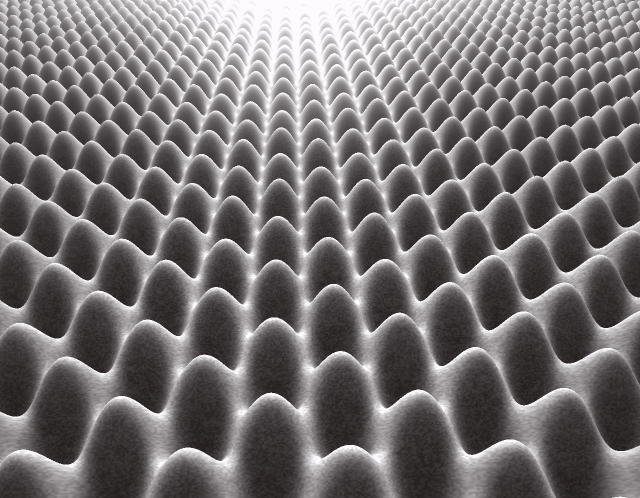
Write a Shadertoy shader that draws this texture.

```glsl
// Convoluted acoustic foam: a staggered egg-crate height field seen in perspective.
// Rays are marched through the slab holding the bumps, then shaded with a far
// back light, pit occlusion, a soft fuzzy rim and fine foam grain.

const float TAU = 6.28319;
const float AMPLITUDE = 0.31;             // half of the peak-to-pit height
const float CAMERA_HEIGHT = 3.40;         // in units of the column spacing
const float FOCAL = 1.49;
const float PITCH = 0.461;
const float YAW = 0.035;
const vec2 LATTICE_ORIGIN = vec2(0.31, 0.5);
const vec3 LIGHT_POSITION = vec3(0.0, 20.0, 26.0);
const vec3 SHADOW = vec3(0.145, 0.122, 0.125);
const vec3 HIGHLIGHT = vec3(0.93, 0.92, 0.93);
const int MARCH_STEPS = 40;
const int REFINE_STEPS = 5;

float hash(vec2 p) {
    vec3 q = fract(p.xyx * vec3(0.1031, 0.1030, 0.0973));
    q += dot(q, q.yzx + 33.33);
    return fract((q.x + q.y) * q.z);
}

float valueNoise(vec2 p) {
    vec2 i = floor(p), f = fract(p);
    f = f * f * (3.0 - 2.0 * f);
    return mix(mix(hash(i), hash(i + vec2(1, 0)), f.x),
               mix(hash(i + vec2(0, 1)), hash(i + vec2(1, 1)), f.x), f.y);
}

// Integer id of the bump nearest to a ground point
vec2 bumpId(vec2 ground) {
    vec2 q = ground - LATTICE_ORIGIN;
    return floor(vec2(q.x + q.y, q.x - q.y) + 0.5);
}

// Surface height; each bump is slightly taller or shorter than the next
float foamHeight(vec2 ground) {
    vec2 wave = cos(TAU * (ground - LATTICE_ORIGIN));
    float h = wave.x * wave.y;
    float variation = 0.14 * (hash(bumpId(ground) + 60.0) - 0.5);
    return AMPLITUDE * (h + variation * max(h, 0.0));
}

vec3 foamNormal(vec2 ground) {
    vec2 e = vec2(0.008, 0.0);
    float dx = foamHeight(ground + e.xy) - foamHeight(ground - e.xy);
    float dz = foamHeight(ground + e.yx) - foamHeight(ground - e.yx);
    return normalize(vec3(-dx, 2.0 * e.x, -dz));
}

// View ray, pitched down and turned slightly to the right
vec3 viewRay(vec2 uv) {
    vec3 d = normalize(vec3(uv, FOCAL));
    float cp = cos(PITCH), sp = sin(PITCH), cy = cos(YAW), sy = sin(YAW);
    d.yz = vec2(d.y * cp - d.z * sp, d.y * sp + d.z * cp);
    d.xz = vec2(d.x * cy + d.z * sy, d.z * cy - d.x * sy);
    return d;
}

// Coarse march through the slab, then bisection
vec3 hitFoam(vec3 eye, vec3 ray) {
    float top = AMPLITUDE * 1.08;
    float near = (top - eye.y) / ray.y;
    float stride = -2.0 * top / ray.y / float(MARCH_STEPS);
    float far = near;
    for (int i = 0; i < MARCH_STEPS; i++) {
        far = near + stride;
        vec3 p = eye + ray * far;
        if (p.y < foamHeight(p.xz)) break;
        near = far;
    }
    for (int i = 0; i < REFINE_STEPS; i++) {
        float middle = 0.5 * (near + far);
        vec3 p = eye + ray * middle;
        if (p.y < foamHeight(p.xz)) far = middle;
        else near = middle;
    }
    return eye + ray * far;
}

vec3 shadeFoam(vec3 p, vec3 ray, vec2 uv) {
    vec3 normal = foamNormal(p.xz);
    float level = p.y / AMPLITUDE;
    float diffuse = smoothstep(-0.35, 1.0, dot(normal, normalize(LIGHT_POSITION - p)));
    float occlusion = mix(0.22, 1.0, smoothstep(-1.0, 0.15, level));
    float rim = pow(1.0 - clamp(dot(normal, -ray), 0.0, 1.0), 3.0);
    float tone = (diffuse + 0.25 * rim) * occlusion + 0.13 * (0.5 + 0.5 * level);

    // Foam grain, strongest on lit parts and fading with distance
    float fade = 1.0 - smoothstep(5.0, 16.0, p.z);
    vec2 weave = vec2(p.x, p.z + p.y) + 40.0;
    float grain = valueNoise(weave * 75.0) - 0.5;
    float blotch = valueNoise(weave * 14.0) - 0.5;
    tone += fade * (grain * (0.10 + 0.16 * tone) + 0.04 * blotch);
    tone *= 0.96 + 0.08 * hash(bumpId(p.xz) + 90.0);

    // Bright far centre and darker corners
    vec2 glow = uv - vec2(-0.05, 0.5);
    tone += 0.45 * exp(-16.0 * glow.x * glow.x - 22.0 * glow.y * glow.y);
    tone *= 1.04 - 0.32 * dot(uv, uv);
    return mix(SHADOW, HIGHLIGHT, clamp(tone, 0.0, 1.08));
}

void mainImage(out vec4 fragColor, in vec2 fragCoord) {
    vec3 eye = vec3(0.0, CAMERA_HEIGHT, 0.0);
    vec3 color = vec3(0.0);
    // Four samples per pixel smooth the silhouettes
    for (int i = 0; i < 4; i++) {
        vec2 offset = vec2(i % 2, i / 2) * 0.5 - 0.25;
        vec2 uv = (fragCoord + offset - 0.5 * iResolution.xy) / iResolution.y;
        vec3 ray = viewRay(uv);
        color += shadeFoam(hitFoam(eye, ray), ray, uv);
    }
    fragColor = vec4(clamp(color * 0.25, 0.0, 1.0), 1.0);
}
```
